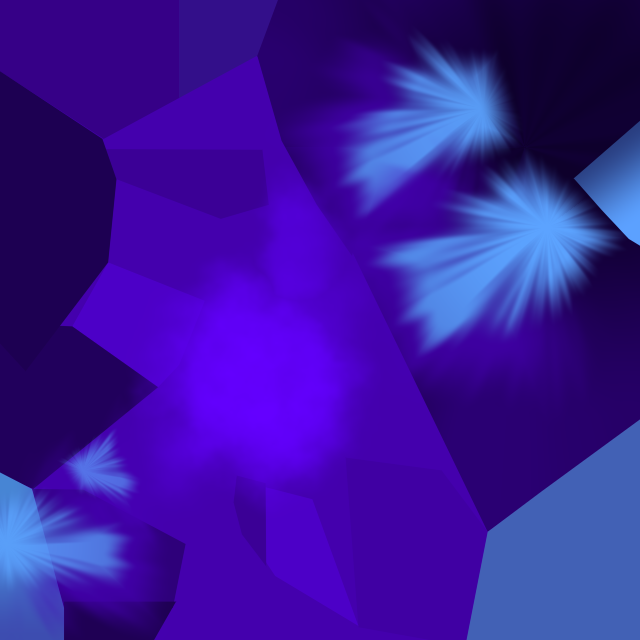
Write a three.js fragment shader that draws this background.

```glsl
varying vec2 vUv;

float hash(vec2 p) {
  return fract(sin(dot(p, vec2(127.1, 311.7))) * 43758.5);
}

float noise(vec2 p) {
  vec2 i = floor(p), f = fract(p), s = vec2(1, 0);
  f = f * f * (3.0 - 2.0 * f);
  return mix(mix(hash(i), hash(i + s), f.x), mix(hash(i + s.yx), hash(i + s.xx), f.x), f.y);
}

float fbm(vec2 p) {
  float sum = 0.0, gain = 0.5;
  for (int i = 0; i < 4; i++) {
    sum += gain * noise(p);
    p = p * 2.03 + 17.0;
    gain *= 0.5;
  }
  return sum;
}

// Signed distance to an edge, positive on its right
float side(vec2 p, vec2 a, vec2 b) {
  vec2 e = normalize(b - a), v = p - a;
  return v.x * e.y - v.y * e.x;
}

// Convex facet with five clockwise corners, positive inside
float facet(vec2 p, vec4 ab, vec4 cd, vec2 e) {
  float d = min(side(p, ab.xy, ab.zw), side(p, ab.zw, cd.xy));
  d = min(d, min(side(p, cd.xy, cd.zw), side(p, cd.zw, e)));
  return min(d, side(p, e, ab.xy));
}

void paint(inout vec3 color, vec3 tint, float dist) {
  color = mix(color, tint, smoothstep(-0.001, 0.001, dist));
}

// Feathered fan of rays leaving a bright focus, with a violet fringe
void fan(inout vec3 color, vec2 v, vec2 axis, float dist, float size, float strength) {
  float along = dot(axis, v), r = length(v) / size;
  float angle = atan(axis.x * v.y - axis.y * v.x, along);
  float rays = mix(noise(vec2(angle * 6.0 + 20.0, r * 1.2)), noise(vec2(angle * 14.0 + 60.0, r * 2.0)), 0.35);
  float fringe = smoothstep(-0.35, 0.05, dist / size + (rays - 0.5) * 0.3);
  fringe *= smoothstep(0.0, 0.6, along / size);
  color = mix(color, vec3(0.27, 0, 0.7), fringe * 0.75);
  float body = smoothstep(-0.03, 0.22, dist / size - (0.65 - rays) * 0.4 * smoothstep(0.1, 0.9, r));
  float light = mix(smoothstep(0.1, 0.75, rays), 1.0, exp(-r * r * 7.0));
  vec3 blue = mix(vec3(0.22, 0.26, 0.66), vec3(0.36, 0.64, 1), light * exp(-r * r * 0.5));
  color = mix(color, blue, body * mix(0.35, 1.0, light) * strength);
}

void main() {
  vec2 p = vUv;
  vec3 color = vec3(0.265, 0, 0.68), plum = vec3(0.23, 0, 0.59), violet = vec3(0.3, 0, 0.78);

  // Upper left facets
  paint(color, vec3(0.21, 0, 0.53), facet(p, vec4(-0.01, 1.01, 0.28, 1.01), vec4(0.28, 0.847, 0.162, 0.783), vec2(-0.01, 0.895)));
  paint(color, vec3(0.2, 0.06, 0.54), facet(p, vec4(0.28, 1.01, 0.438, 1.01), vec4(0.434, 0.967, 0.402, 0.913), vec2(0.28, 0.847)));
  paint(color, plum, facet(p, vec4(0.162, 0.767, 0.41, 0.766), vec4(0.42, 0.68, 0.345, 0.658), vec2(0.182, 0.72)));
  paint(color, violet, facet(p, vec4(0.169, 0.59, 0.32, 0.53), vec4(0.28, 0.43, 0.247, 0.395), vec2(0.113, 0.49)));

  // Dark left side
  paint(color, vec3(0.13, 0, 0.36), facet(p, vec4(-0.1, 0.5, 0.113, 0.49), vec4(0.247, 0.395, 0.052, 0.236), vec2(-0.1, 0.3)));
  paint(color, vec3(0.115, 0, 0.32), facet(p, vec4(-1, 1.55, 0.16, 0.783), vec4(0.182, 0.72, 0.169, 0.59), vec2(0.04, 0.42)));

  // Dark right side, deepest near the upper corner
  vec3 dusk = mix(vec3(0.06, 0, 0.19), vec3(0.15, 0, 0.41), smoothstep(0.1, 0.48, distance(p, vec2(0.9, 0.82))));
  dusk *= 0.88 + 0.24 * noise(vec2(atan(p.y - 0.77, p.x - 0.82) * 5.0, 3));
  paint(color, dusk, facet(p, vec4(0.438, 1.01, 1.01, 1.01), vec4(1.01, 0.347, 0.762, 0.169), vec2(0.402, 0.913)));
  paint(color, dusk, facet(p, vec4(0.402, 0.913, 0.6, 0.8), vec4(0.55, 0.6, 0.495, 0.68), vec2(0.44, 0.78)));

  // Lower facets
  paint(color, vec3(0.25, 0, 0.64), facet(p, vec4(0.54, 0.285, 0.69, 0.265), vec4(0.762, 0.169, 0.727, -0.01), vec2(0.56, 0.02)));
  paint(color, violet, facet(p, vec4(0.41, 0.24, 0.488, 0.22), vec4(0.56, 0.022, 0.43, 0.1), vec2(0.41, 0.13)));
  paint(color, plum, facet(p, vec4(0.37, 0.257, 0.415, 0.245), vec4(0.416, 0.115, 0.378, 0.165), vec2(0.365, 0.215)));
  paint(color, vec3(0.18, 0, 0.48), facet(p, vec4(0.05, 0.236, 0.13, 0.235), vec4(0.29, 0.15, 0.27, 0.05), vec2(0.1, 0.05)));
  paint(color, vec3(0.12, 0, 0.33), facet(p, vec4(0.1, 0.06, 0.275, 0.06), vec4(0.235, -0.01, 0.15, -0.01), vec2(0.1, -0.01)));

  // Blue corners
  paint(color, vec3(0.26, 0.38, 0.71), facet(p, vec4(1.01, 0.352, 1.01, -0.01), vec4(0.727, -0.01, 0.762, 0.169), vec2(0.846, 0.232)));
  vec3 beam = mix(vec3(0.36, 0.63, 1), vec3(0.16, 0.24, 0.5), smoothstep(0.64, 0.8, p.y - 0.7 * (p.x - 0.977)));
  paint(color, beam, facet(p, vec4(0.895, 0.72, 1.01, 0.82), vec4(1.01, 0.61, 0.977, 0.63), vec2(0.94, 0.672)));
  vec3 pool = mix(vec3(0.24, 0.3, 0.69), vec3(0.28, 0.52, 0.83), smoothstep(0.0, 0.15, p.y));
  paint(color, pool, facet(p, vec4(-0.01, 0.267, 0.05, 0.236), vec4(0.1, 0.05, 0.1, -0.01), vec2(-0.01, -0.01)));

  // Clouded violet core with diagonal arms
  vec2 warp = p + 0.07 * (vec2(fbm(p * 14.0), fbm(p * 14.0 + 40.0)) - 0.47);
  vec2 core = warp - vec2(0.4, 0.41);
  vec2 arm = vec2(core.x + core.y, core.y - core.x) / vec2(0.44, 0.18);
  float cloud = 1.0 - smoothstep(0.1, 0.21, length(core));
  cloud = max(cloud, 0.75 - 0.75 * smoothstep(0.3, 1.0, length(arm)));
  cloud = max(cloud, 0.8 - 0.8 * smoothstep(0.03, 0.1, length((warp - vec2(0.475, 0.61)) * vec2(1.2, 0.7))));
  vec3 glow = mix(vec3(0.33, 0, 0.87), vec3(0.39, 0, 1), exp(-dot(core, core) * 45.0));
  color = mix(color, glow * (0.95 + 0.1 * fbm(p * 20.0)), cloud);

  // Blue ray fans
  fan(color, p - vec2(0.755, 0.83), vec2(-0.85, -0.53), facet(p, vec4(0.52, 0.77, 0.64, 0.945), vec4(0.78, 0.92, 0.82, 0.775), vec2(0.57, 0.655)), 0.25, 0.95);
  fan(color, p - vec2(0.855, 0.645), vec2(-0.8, -0.6), facet(p, vec4(0.825, 0.778, 0.985, 0.63), vec4(0.82, 0.435, 0.66, 0.455), vec2(0.58, 0.615)), 0.27, 1.0);
  fan(color, p - vec2(0.01, 0.15), vec2(0.99, -0.1), facet(p, vec4(-0.05, 0.23, 0.1, 0.24), vec4(0.195, 0.19, 0.195, 0.08), vec2(-0.05, 0.075)), 0.2, 0.85);
  fan(color, p - vec2(0.13, 0.265), vec2(0.95, -0.3), facet(p, vec4(0.09, 0.28, 0.175, 0.335), vec4(0.215, 0.265, 0.205, 0.205), vec2(0.12, 0.23)), 0.12, 0.7);

  gl_FragColor = vec4(color, 1);
}
```
